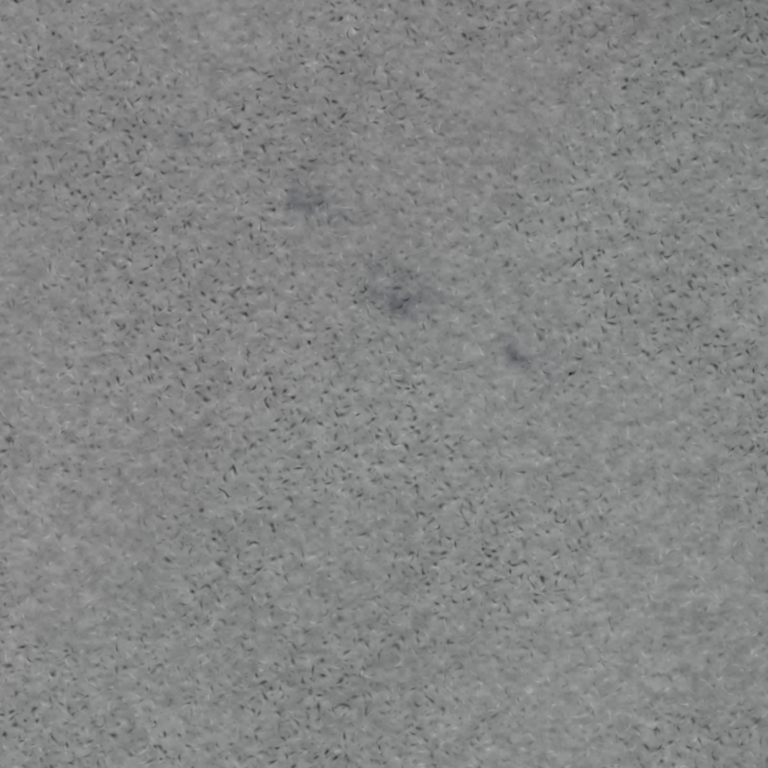
Write a WebGL 2 fragment shader that draws this texture.

```glsl
#version 300 es
precision highp float;

uniform vec2 u_resolution;
out vec4 fragColor;

vec3 hash3(vec2 cell) {
    vec3 q = fract(cell.xyx * vec3(0.1031, 0.1030, 0.0973));
    q += dot(q, q.yxz + 33.33);
    return fract((q.xxy + q.yzz) * q.zyx);
}

float noise(vec2 p) {
    vec2 i = floor(p), f = fract(p);
    f = f * f * (3.0 - 2.0 * f);
    return mix(mix(hash3(i).x, hash3(i + vec2(1, 0)).x, f.x),
               mix(hash3(i + vec2(0, 1)).x, hash3(i + vec2(1, 1)).x, f.x), f.y);
}

float fbm(vec2 p) {
    float sum = 0.0, amp = 0.5;
    for (int i = 0; i < 4; i++) {
        sum += amp * noise(p);
        p = mat2(1.6, 1.2, -1.2, 1.6) * p + 17.3;
        amp *= 0.5;
    }
    return sum / 0.9375;
}

// Soft, slightly bent grains, one per cell, mostly leaning down to the right
float grains(vec2 p, float seed, float slimness) {
    vec2 cell = floor(p);
    float total = 0.0;
    for (int y = -1; y <= 1; y++) {
        for (int x = -1; x <= 1; x++) {
            vec2 id = cell + vec2(x, y);
            vec3 place = hash3(id + seed);
            vec3 form = hash3(id + seed + 71.7);
            vec2 d = p - id - place.xy;
            float angle = -0.45 + (form.x - 0.5) * 2.6;
            float c = cos(angle), s = sin(angle);
            d = vec2(c * d.x + s * d.y, c * d.y - s * d.x);
            d.y += (form.y - 0.5) * 1.6 * d.x * d.x;
            d /= vec2(mix(0.2, 0.42, form.z), mix(0.14, 0.21, form.y) * slimness);
            total += place.z * place.z * exp(-dot(d, d));
        }
    }
    return total;
}

// A loose diagonal chain of ragged stains
float stains(vec2 p) {
    vec2 ragged = p + 0.07 * (vec2(fbm(p * 22.0), fbm(p * 22.0 + 40.0)) - 0.5);
    float total = 0.0;
    for (int i = 0; i < 4; i++) {
        float k = float(i);
        vec3 h = hash3(vec2(k, 5.0));
        vec2 d = ragged - vec2(0.26 + 0.135 * k, 0.79 - 0.075 * k) - (h.xy - 0.5) * 0.08;
        d = vec2(0.77 * d.x - 0.64 * d.y, 0.64 * d.x + 0.77 * d.y);
        d /= vec2(0.045, 0.023) * (0.75 + 0.4 * h.z);
        total += exp(-dot(d, d));
    }
    return total * smoothstep(0.25, 0.65, fbm(p * 30.0 + 9.0));
}

void main() {
    vec2 p = gl_FragCoord.xy / u_resolution.y;

    // Broad cloudy tone, a little lighter toward the bottom
    float tone = 0.533 + 0.055 * (fbm(p * 4.0 + 3.0) - 0.5) + 0.018 * (0.5 - p.y);
    tone -= 0.05 * smoothstep(0.25, 0.0, distance(p, vec2(1.0)));

    // Fine mottling, stretched sideways
    tone += 0.075 * (noise(p * vec2(115.0, 165.0)) - 0.5);
    tone += 0.05 * (noise(p * vec2(55.0, 85.0) + 31.0) - 0.5);
    tone += 0.025 * (noise(p * 300.0) - 0.5);

    // Dark pits with pale edges, and separate pale flecks
    vec2 warped = p + 0.004 * (vec2(noise(p * 90.0), noise(p * 90.0 + 50.0)) - 0.5);
    float density = 0.55 + 0.9 * smoothstep(0.3, 0.7, fbm(p * 7.0 + 12.0));
    float pits = grains(warped * 82.0, 11.0, 1.0);
    float rims = grains((warped + vec2(0.002, 0.005)) * 82.0, 11.0, 1.0);
    float smallPits = grains(warped * 118.0, 43.0, 1.1);
    float flecks = grains(warped * 74.0, 87.0, 0.75);
    tone -= density * (0.17 * pits + 0.07 * smallPits);
    tone += density * 0.035 * rims + 0.085 * flecks;

    // Cool stains over the neutral grey
    float stain = stains(p);
    vec3 color = vec3(tone) - stain * vec3(0.115, 0.11, 0.095);
    color += vec3(-0.004, 0.003, 0.001) * smoothstep(0.6, 1.4, p.x + 1.0 - p.y);
    fragColor = vec4(clamp(color, 0.0, 1.0), 1.0);
}
```
